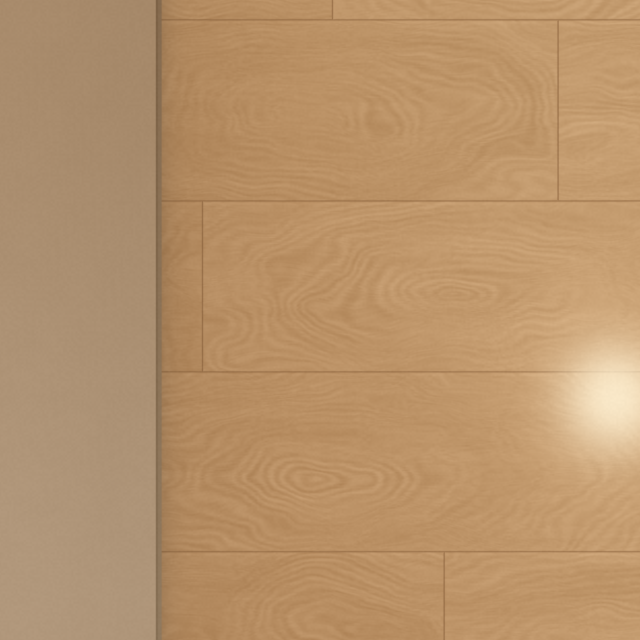
Reproduce this texture procedurally as a Shadertoy shader.

```glsl
// Warm oak floor planks beside a plain beige panel, with a soft lamp reflection.
// Each plank has smoothly warped oval growth rings, fine pores and soft seams;
// the panel is a vertical gradient with a shaded edge strip.

float hash(vec2 p) {
    return fract(sin(dot(p, vec2(127.1, 311.7))) * 43758.5453);
}

float noise(vec2 p) {
    vec2 i = floor(p), f = fract(p);
    f = f * f * (3.0 - 2.0 * f);
    return mix(mix(hash(i), hash(i + vec2(1, 0)), f.x),
               mix(hash(i + vec2(0, 1)), hash(i + vec2(1, 1)), f.x), f.y);
}

float fbm(vec2 p) {
    float sum = 0.0, amp = 0.5;
    for (int i = 0; i < 3; i++) {
        sum += amp * noise(p);
        p = p * 2.03 + 7.3;
        amp *= 0.4;
    }
    return sum;
}

// Soft line profile around zero distance.
float seam(float d, float width) {
    float w = max(width, 0.7 / iResolution.y);
    return exp(-d * d / (w * w));
}

// Signed wood tone: oval rings around the heart, broad bands and pores.
float woodGrain(vec2 p, vec2 heart, float seed) {
    vec2 q = p - heart;
    vec2 warp = vec2(fbm(p * vec2(9, 13) + seed), fbm(p * vec2(8, 15) + seed + 31.0)) - 0.39;
    q += warp * vec2(0.20, 0.065);
    float r = length(q * vec2(0.42, 1.0));

    // Rings fade in and out in patches and are strongest near the heart
    float patches = smoothstep(0.2, 0.8, noise(p * vec2(10, 17) + seed + 3.0));
    float strength = (0.25 + 0.95 * patches) * (0.6 + 0.5 * exp(-r * r * 130.0));
    float rings = sin(r * 600.0 + 3.0 * noise(p * vec2(22, 40)));
    rings += 0.5 * sin(r * 215.0 + 1.7);
    float bands = fbm(vec2(r * 30.0, p.x * 3.0) + seed) - 0.39;
    float streaks = fbm(p * vec2(5, 60) + seed) - 0.39;
    float pores = noise(p * vec2(95, 340) + warp * 20.0) - 0.5;
    return rings * strength * 0.0165 + bands * 0.06 + streaks * 0.03 + pores * 0.022;
}

vec3 floorColor(vec2 p) {
    // Rows of planks: heart of the rings and place of the butt joint
    vec4 rowEdge = vec4(0.138, 0.419, 0.686, 0.969);
    vec2 heart = vec2(0.54, 0.015);
    float joint = 0.694, row = 0.0;
    if (p.y > rowEdge.x) { heart = vec2(0.52, 0.250); joint = 2.0; row = 1.0; }
    if (p.y > rowEdge.y) { heart = vec2(0.72, 0.545); joint = 0.3164; row = 2.0; }
    if (p.y > rowEdge.z) { heart = vec2(0.51, 0.815); joint = 0.872; row = 3.0; }
    if (p.y > rowEdge.w) { heart = vec2(0.40, 1.06); joint = 0.5195; row = 4.0; }

    // Neighbour across the joint is cut from another board
    float cut = step(joint, p.x);
    float seed = row * 13.7 + cut * 5.1;
    if (row == 2.0) cut = 1.0 - cut;
    heart += cut * vec2(0.42, -0.035);

    vec3 col = mix(vec3(0.722, 0.556, 0.384), vec3(0.762, 0.605, 0.430),
                   smoothstep(0.3, 1.0, p.x * 0.75 + p.y * 0.3));
    col += (hash(vec2(seed, 2.0)) - 0.5) * 0.012;
    col += woodGrain(p, heart, seed) * vec3(0.95, 1.05, 1.1);

    // Soft seams with a faint bevel below each row edge
    float line = seam(p.x - joint, 0.0013), bevel = 0.0;
    for (int i = 0; i < 4; i++) {
        line = max(line, 0.85 * seam(p.y - rowEdge[i], 0.0014));
        bevel = max(bevel, seam(p.y - rowEdge[i] + 0.0045, 0.002));
    }
    col += bevel * 0.015;
    col = mix(col, vec3(0.56, 0.40, 0.25), line * 0.68);

    // Contact shade along the panel and darker left side
    col *= 1.0 - 0.10 * exp(-(p.x - 0.2526) / 0.018);
    col *= 1.0 - 0.025 * smoothstep(0.5, 0.25, p.x);

    // Lamp reflection: bright core and wide halo
    float d = length(p - vec2(0.961, 0.378));
    float core = exp(-pow(d / 0.084, 2.2));
    col += exp(-d / 0.10) * vec3(0.13, 0.13, 0.12);
    return mix(col, vec3(0.985, 0.925, 0.805), core * 0.92);
}

vec3 panelColor(vec2 p) {
    vec3 col = mix(vec3(0.685, 0.585, 0.475), vec3(0.650, 0.535, 0.412), smoothstep(0.0, 1.0, p.y));
    col += 0.010 * smoothstep(0.22, 0.0, p.x);
    return col + (noise(p * 24.0) - 0.5) * 0.006;
}

void mainImage(out vec4 fragColor, in vec2 fragCoord) {
    vec2 p = fragCoord / iResolution.xy;
    float soft = max(0.0016, 0.8 / iResolution.x);

    // Panel, its shaded side strip, then the floor
    vec3 strip = mix(vec3(0.565, 0.475, 0.370), vec3(0.525, 0.420, 0.310), p.y);
    strip -= 0.05 * seam(p.x - 0.2450, 0.0018);
    vec3 col = mix(panelColor(p), strip, smoothstep(-soft, soft, p.x - 0.2435));
    col = mix(col, floorColor(p), smoothstep(-soft, soft, p.x - 0.2526));

    // Fine surface speckle
    col += (noise(p * 310.0) - 0.5) * 0.014;
    fragColor = vec4(clamp(col, 0.0, 1.0), 1.0);
}
```
